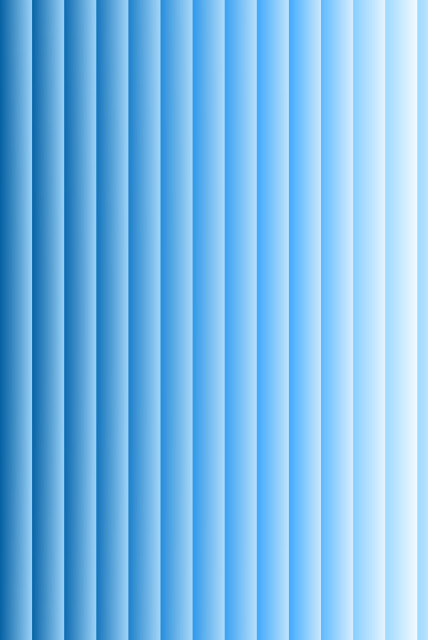
Give the GLSL for this background, as a Shadertoy shader.

```glsl
const float STRIP_WIDTH = 0.075;  // fraction of canvas width
const float BOW = 0.05;           // mid-height spread of the shadow
const float PI = 3.14159;

const vec3 DEEP_BLUE  = vec3(0.02, 0.38, 0.64);
const vec3 AZURE      = vec3(0.25, 0.67, 1.00);
const vec3 PALE_BLUE  = vec3(0.62, 0.85, 1.00);
const vec3 SOFT_LIGHT = vec3(0.60, 0.82, 0.97);
const vec3 NEAR_WHITE = vec3(0.95, 0.98, 1.00);

// Colour at the shaded left side of a strip
vec3 shadeColor(float strip) {
    vec3 color = mix(DEEP_BLUE, AZURE, smoothstep(0.0, 9.0, strip));
    return mix(color, PALE_BLUE, smoothstep(8.8, 12.0, strip));
}

// Colour at the lit right side of a strip
vec3 lightColor(float strip) {
    float rise = clamp(strip / 12.0, 0.0, 1.0);
    return mix(SOFT_LIGHT, NEAR_WHITE, rise * rise);
}

// Gradient across one strip, with the shadow bulging at mid height
vec3 stripColor(float strip, float across, float height) {
    float depth = 1.0 - smoothstep(0.0, 9.0, strip);
    float bulge = 4.0 * across * (1.0 - across) * sin(PI * height);
    float lit = across - BOW * depth * bulge;
    return mix(shadeColor(strip), lightColor(strip), lit);
}

void mainImage(out vec4 fragColor, in vec2 fragCoord) {
    vec2 uv = fragCoord / iResolution.xy;
    float position = uv.x / STRIP_WIDTH;
    float pixel = 1.0 / (STRIP_WIDTH * iResolution.x);

    // Blend the two strips that meet at the nearest seam
    float seam = floor(position + 0.5);
    float offset = position - seam;
    vec3 before = stripColor(max(seam - 1.0, 0.0), min(offset + 1.0, 1.0), uv.y);
    vec3 after = stripColor(seam, max(offset, 0.0), uv.y);
    float cover = clamp(offset / pixel + 0.5, 0.0, 1.0);

    // The first strip has no neighbour on its left
    vec3 color = seam < 0.5 ? after : mix(before, after, cover);
    fragColor = vec4(color, 1.0);
}
```
